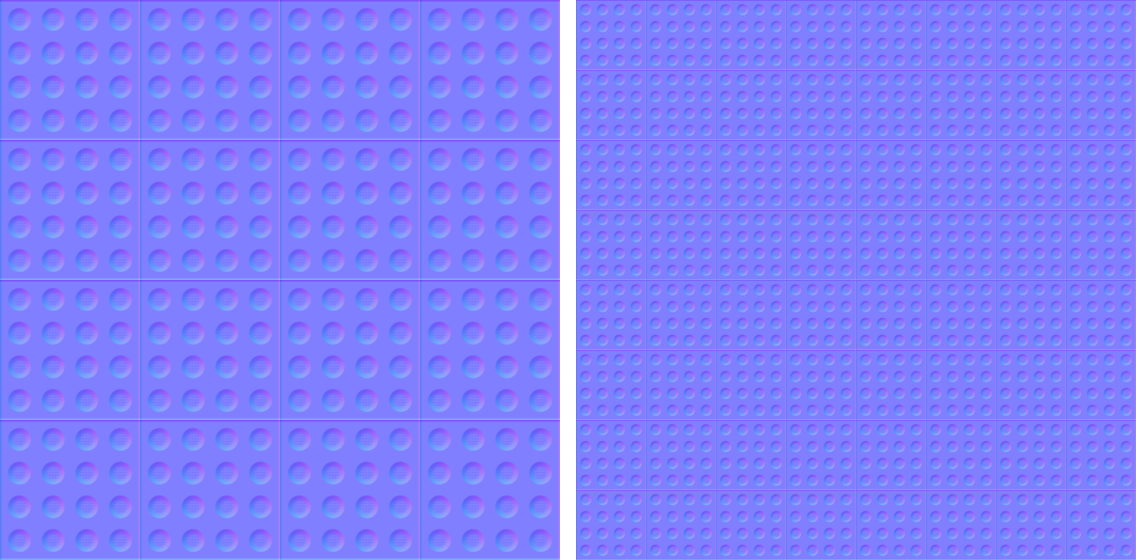
Left: one tile. Right: repeated 2 by 2.
Write a WebGL 2 fragment shader that draws this texture map.

```glsl
#version 300 es
precision highp float;

uniform vec2 u_resolution;
out vec4 fragColor;

const float TAU = 6.2831853;
const float TILES = 4.0;
const float STUD_PITCH = 0.2407;
const float STUD_RADIUS = 0.0815;

// Outward slope of the bevel along the borders of a tile
vec2 bevelSlope(vec2 p, float pixel) {
    vec2 inset = 0.5 - abs(p);
    vec2 ramp = 1.0 - smoothstep(0.002, 0.018, inset);
    vec2 groove = smoothstep(-0.2 * pixel, 0.7 * pixel, inset);
    return 0.4 * sign(p) * ramp * groove;
}

// Outward slope of a rounded stud with a finely knurled, flat top
vec2 studSlope(vec2 p, float pixel) {
    float dist = length(p);
    float q = dist / STUD_RADIUS;
    float soft = max(0.08, 0.7 * pixel / STUD_RADIUS);
    float rim = smoothstep(0.33, 0.86, q) * (1.0 - smoothstep(1.0 - soft, 1.0 + soft, q));
    vec2 slope = 0.31 * rim * p / max(dist, 0.0001);

    vec2 phase = TAU * p / STUD_PITCH * 12.0;
    vec2 knurl = sin(phase) * (0.5 + 0.5 * cos(phase.yx));
    float top = 1.0 - smoothstep(0.54, 0.66, q);
    return slope + 0.08 * top * knurl;
}

void main() {
    vec2 uv = gl_FragCoord.xy / u_resolution;
    float pixel = TILES / min(u_resolution.x, u_resolution.y);
    vec2 tile = fract(uv * TILES) - 0.5;

    // Four by four studs, centred on each tile
    vec2 index = clamp(floor(tile / STUD_PITCH) + 0.5, -1.5, 1.5);
    vec2 stud = tile - index * STUD_PITCH;

    vec2 slope = bevelSlope(tile, pixel) + studSlope(stud, pixel);

    // Encode the normal with green pointing down
    slope.y = -slope.y;
    slope *= min(1.0, 0.8 / max(length(slope), 0.0001));
    vec3 normal = vec3(slope, sqrt(1.0 - dot(slope, slope)));
    fragColor = vec4(normal * 0.5 + vec3(0.497, 0.497, 0.5), 1.0);
}
```
